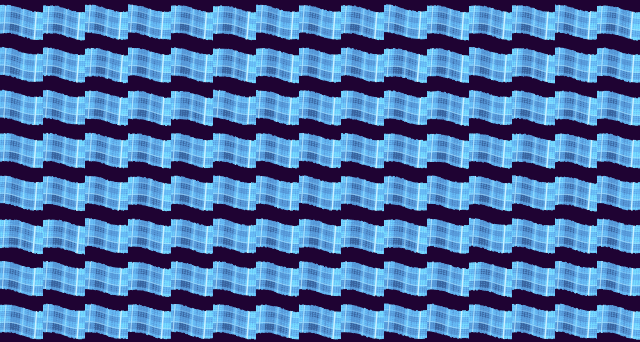
Give the GLSL for this pattern, as a WebGL 1 fragment shader.

```glsl
precision highp float;
// Grid of waving blue plaid cloths with frayed hems on a dark violet ground.
uniform vec2 u_resolution;

#define REPEATS vec2(15.0, 8.0)   // cells across and down
#define HEM_TOP 0.125             // upper hem at the left, from the cell top
#define CLOTH_HEIGHT 0.65
#define SAG 0.145                 // fall of the cloth from left to right
#define WAVE 0.032                // height of the ripple
#define PHASE_SPREAD 1.3          // ripple variation between cells
#define FRAY 0.022                // roughness of the hems
#define THREADS vec2(17.0, 14.0)  // fine threads per cloth
#define LINE_WIDTH 0.028
#define FOLD_LIGHT 0.13
#define GROUND vec3(0.12, 0.01, 0.20)
#define LINE_COLOR vec3(0.80, 0.94, 1.0)

const float TAU = 6.2831853;

float hash(vec2 p) {
  vec3 q = fract(vec3(p.xyx) * 0.1031);
  q += dot(q, q.yzx + 33.33);
  return fract((q.x + q.y) * q.z);
}

// Soft-edged band from a to b.
float band(float x, float a, float b, float soft) {
  return clamp((x - a) / soft + 0.5, 0.0, 1.0) * clamp((b - x) / soft + 0.5, 0.0, 1.0);
}

// Thin line that keeps its weight when narrower than a pixel.
float line(float x, float center, float width, float pixel) {
  float w = max(width, pixel);
  return band(x, center - 0.5 * w, center + 0.5 * w, pixel) * width / w;
}

float thread(float x, float count, float pixel) {
  return line(fract(x * count), 0.5, 0.4, pixel * count);
}

// Four blues from shadow to highlight.
vec3 clothColor(float tone) {
  vec3 c = mix(vec3(0.22, 0.39, 0.62), vec3(0.34, 0.60, 0.85), smoothstep(0.0, 0.32, tone));
  c = mix(c, vec3(0.40, 0.73, 0.96), smoothstep(0.36, 0.64, tone));
  return mix(c, vec3(0.46, 0.86, 1.0), smoothstep(0.66, 0.92, tone));
}

void main() {
  vec2 grid = gl_FragCoord.xy / u_resolution * REPEATS;
  vec2 id = mod(floor(grid), REPEATS);
  vec2 p = vec2(fract(grid.x), 1.0 - fract(grid.y));
  float pixel = REPEATS.y / u_resolution.y;

  // Ripple, with its own phase in each cell
  float vary = hash(id + 3.0) - 0.5;
  float angle = TAU * 0.95 * p.x + vary * PHASE_SPREAD;
  float top = HEM_TOP + SAG * p.x - WAVE * sin(angle);
  float drop = p.y - top;
  float v = drop / CLOTH_HEIGHT;
  float u = p.x + 0.05 * (v - 0.5) + 0.012 * sin(angle) + 0.05 * (hash(id + 41.0) - 0.5);

  // Frayed hems
  float tuft = floor(p.x * 24.0);
  float frayTop = FRAY * (hash(vec2(tuft, 7.0) + id * 31.0) - 0.5);
  float frayLow = FRAY * (hash(vec2(tuft, 19.0) + id * 31.0) - 0.5);
  float cover = band(drop, frayTop, CLOTH_HEIGHT + frayLow, pixel);

  // Plaid bands: warp runs down, weft runs across
  float warp = band(u, 0.24, 0.47, 0.04) + band(u, 0.57, 0.77, 0.04);
  float weft = 0.75 * band(v, 0.23, 0.43, 0.05) + 1.15 * band(v, 0.66, 0.89, 0.04);
  float tone = 0.86 - 0.25 * warp - 0.27 * weft;
  tone -= 0.16 * (thread(u, THREADS.x, pixel) + thread(v, THREADS.y, pixel / CLOTH_HEIGHT));
  tone -= FOLD_LIGHT * sin(angle + 0.9 * v - 0.8);
  tone += 0.08 * (hash(floor(vec2(u, v) * THREADS * 2.0) + id * 37.0) - 0.5);
  vec3 color = clothColor(tone);

  // Pale lines over the plaid
  float pale = 0.65 * line(u, 0.11, LINE_WIDTH, pixel);
  pale = max(pale, line(u, 0.81, LINE_WIDTH * 1.2, pixel));
  pale = max(pale, 0.35 * line(u, 0.52, LINE_WIDTH, pixel));
  pale = max(pale, 0.6 * line(v, 0.63, LINE_WIDTH, pixel / CLOTH_HEIGHT));
  pale = max(pale, 0.3 * line(v, 0.20, LINE_WIDTH, pixel / CLOTH_HEIGHT));
  color = mix(color, LINE_COLOR, pale);

  gl_FragColor = vec4(mix(GROUND, color, cover), 1.0);
}
```
